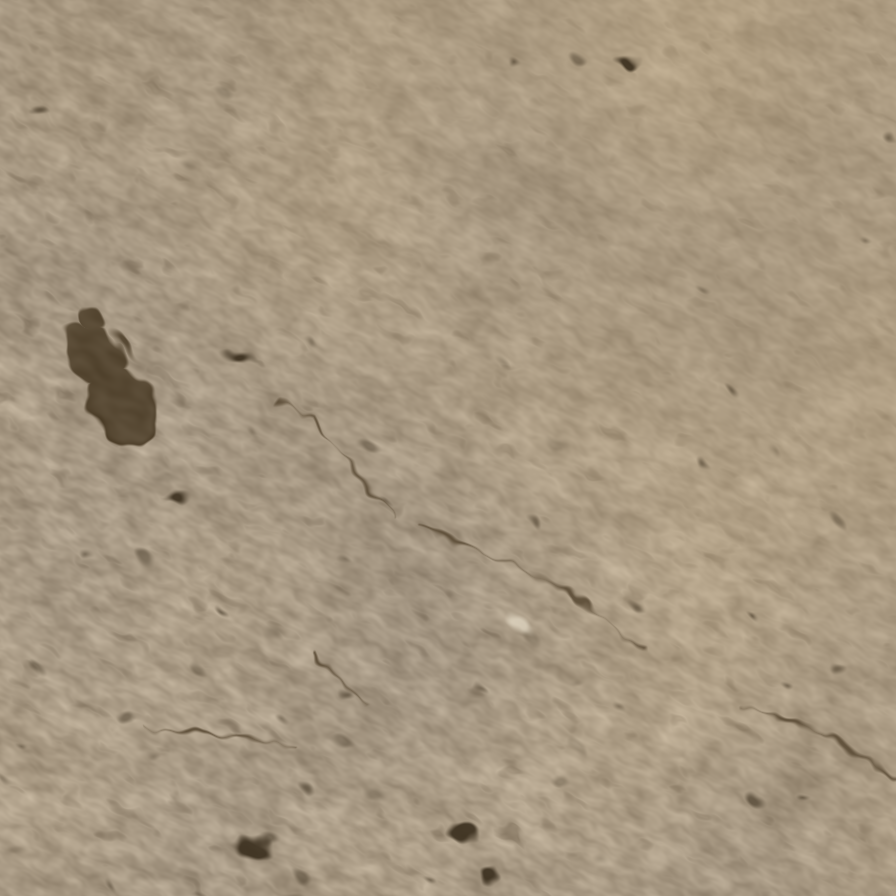
Give the GLSL for this texture, as a Shadertoy shader.

```glsl
const vec3 STONE = vec3(0.668, 0.607, 0.517);
const vec3 WARM_TINT = vec3(0.012, 0.002, -0.018);
const vec3 STAIN_BROWN = vec3(0.335, 0.278, 0.195);
const vec3 PIT_DARK = vec3(0.21, 0.165, 0.10);
const vec3 CRACK_BROWN = vec3(0.37, 0.31, 0.225);
const vec3 CHIP_WHITE = vec3(0.88, 0.84, 0.76);

const float GRAIN_ANGLE = -0.48;
const vec2 GRAIN_STRETCH = vec2(0.62, 1.25);
const float SOFTNESS = 0.0022;
const float SPECK_CELLS = 15.0;
const float CRACK_WIDTH = 0.0019;

// Pits: centre, radii
const vec4 PITS[6] = vec4[6](
    vec4(0.283, 0.053, 0.021, 0.012), vec4(0.517, 0.072, 0.015, 0.010),
    vec4(0.546, 0.024, 0.010, 0.008), vec4(0.700, 0.930, 0.011, 0.007),
    vec4(0.200, 0.446, 0.011, 0.006), vec4(0.266, 0.601, 0.014, 0.005));

// Stain lobes: centre, radii
const vec4 LOBES[4] = vec4[4](
    vec4(0.106, 0.603, 0.041, 0.029), vec4(0.139, 0.546, 0.046, 0.037),
    vec4(0.102, 0.645, 0.016, 0.008), vec4(0.134, 0.618, 0.018, 0.006));

// Crack segments: start, end
const vec4 CRACKS[11] = vec4[11](
    vec4(0.31, 0.552, 0.35, 0.532), vec4(0.35, 0.532, 0.38, 0.495),
    vec4(0.38, 0.495, 0.44, 0.425), vec4(0.47, 0.411, 0.58, 0.367),
    vec4(0.58, 0.367, 0.64, 0.335), vec4(0.64, 0.335, 0.72, 0.272),
    vec4(0.16, 0.186, 0.26, 0.180), vec4(0.26, 0.180, 0.33, 0.165),
    vec4(0.83, 0.210, 0.92, 0.182), vec4(0.92, 0.182, 1.01, 0.125),
    vec4(0.35, 0.270, 0.41, 0.212));

float hash(vec2 cell) {
    uvec2 q = uvec2(ivec2(cell) + 4096);
    uint h = q.x * 73856093u ^ q.y * 19349663u;
    h = (h ^ (h >> 15)) * 2246822519u;
    h = (h ^ (h >> 13)) * 3266489917u;
    return float((h ^ (h >> 16)) & 65535u) / 65535.0;
}

float cornerSlope(vec2 cell, vec2 offset) {
    float angle = 6.2832 * hash(cell);
    return dot(vec2(cos(angle), sin(angle)), offset);
}

float gradientNoise(vec2 p) {
    vec2 i = floor(p), f = p - i;
    vec2 w = f * f * f * (f * (f * 6.0 - 15.0) + 10.0);
    vec2 e = vec2(1.0, 0.0);
    return mix(mix(cornerSlope(i, f), cornerSlope(i + e, f - e), w.x),
               mix(cornerSlope(i + e.yx, f - e.yx), cornerSlope(i + 1.0, f - 1.0), w.x), w.y);
}

vec2 rotate(vec2 p, float angle) {
    float c = cos(angle), s = sin(angle);
    return vec2(c * p.x + s * p.y, c * p.y - s * p.x);
}

float ellipseDistance(vec2 p, vec2 radii) {
    return (length(p / radii) - 1.0) * min(radii.x, radii.y);
}

float segmentDistance(vec2 p, vec2 a, vec2 b) {
    vec2 ab = b - a;
    return length(p - a - ab * clamp(dot(p - a, ab) / dot(ab, ab), 0.0, 1.0));
}

float cover(float d, float softness) {
    return 1.0 - smoothstep(-softness, softness, d);
}

// Small dark marks, denser towards the bottom
float specks(vec2 p) {
    vec2 home = floor(p * SPECK_CELLS);
    float ink = 0.0;
    for (int y = -1; y <= 1; y++)
    for (int x = -1; x <= 1; x++) {
        vec2 cell = home + vec2(x, y);
        vec2 centre = (cell + vec2(hash(cell + 71.0), hash(cell + 137.0))) / SPECK_CELLS;
        float present = step(hash(cell + 211.0), mix(0.42, 0.12, centre.y));
        float size = mix(0.003, 0.0075, pow(hash(cell + 307.0), 2.0));
        vec2 q = rotate(p - centre, GRAIN_ANGLE + hash(cell + 401.0) - 0.5);
        float strength = mix(0.15, 0.6, hash(cell + 503.0));
        ink = max(ink, present * strength * cover(ellipseDistance(q, size * vec2(1.5, 0.8)), 0.003));
    }
    return ink;
}

void mainImage(out vec4 fragColor, in vec2 fragCoord) {
    vec2 uv = fragCoord / iResolution.y;
    float soft = max(SOFTNESS, 0.75 / iResolution.y);
    vec2 wobble = vec2(gradientNoise(uv * 48.0), gradientNoise(uv * 48.0 + 90.0));
    vec2 ragged = uv + 0.010 * wobble;
    vec2 grain = rotate(uv + 0.004 * wobble, GRAIN_ANGLE) * GRAIN_STRETCH;

    // Streaked stone at several scales, smoother towards the upper right
    float contrast = mix(1.15, 0.7, smoothstep(0.5, 1.7, uv.x + uv.y));
    float broad = gradientNoise(uv * 3.2 + 7.0);
    float mottle = gradientNoise(grain * 12.0 + 31.0);
    float medium = gradientNoise(grain * 32.0 + 53.0);
    float fine = gradientNoise(grain * 68.0 + 17.0);
    float dust = gradientNoise(grain * 135.0 + 83.0);
    float tone = 0.045 * broad + 0.05 * mottle;
    tone += contrast * (0.065 * medium + 0.075 * fine + 0.045 * dust);
    float fleck = gradientNoise(grain * 46.0 + 119.0) + 0.35 * mottle + 0.3 * dust;
    tone -= contrast * 0.09 * smoothstep(0.28, 0.65, fleck);
    tone -= 0.02 * smoothstep(0.6, 1.3, uv.y - uv.x + 0.3);
    vec3 color = STONE + tone * vec3(1.0, 1.0, 0.97);
    color += WARM_TINT * (smoothstep(0.5, 1.8, uv.x + uv.y) - 0.35 + 0.8 * broad);

    color = mix(color, PIT_DARK, specks(uv + 0.006 * wobble));

    // Thin cracks that fade and thicken along their length
    float crack = 1.0;
    for (int i = 0; i < CRACKS.length(); i++)
        crack = min(crack, segmentDistance(ragged, CRACKS[i].xy, CRACKS[i].zw));
    float swell = gradientNoise(uv * 21.0 + 40.0);
    float crackInk = cover(crack - CRACK_WIDTH * (0.75 + 1.6 * swell), soft);
    color = mix(color, CRACK_BROWN, crackInk * clamp(0.72 + swell, 0.3, 0.95));

    // Brown stain with a ragged outline
    float stain = 1.0;
    for (int i = 0; i < LOBES.length(); i++)
        stain = min(stain, ellipseDistance(rotate(ragged - LOBES[i].xy, -0.85), LOBES[i].zw));
    stain += 0.006 * medium;
    vec3 stainColor = STAIN_BROWN + 0.05 * fine + 0.05 * mottle;
    stainColor -= 0.05 * smoothstep(-0.008, 0.0, stain) * smoothstep(0.58, 0.52, uv.y);
    color = mix(color, stainColor, 0.96 * cover(stain, soft));

    // Dark pits and one pale chip
    for (int i = 0; i < PITS.length(); i++) {
        float pit = ellipseDistance(rotate(ragged - PITS[i].xy, -0.2), PITS[i].zw);
        color = mix(color, PIT_DARK, 0.88 * cover(pit, soft * 1.5));
    }
    float chip = ellipseDistance(rotate(ragged - vec2(0.580, 0.304), -0.7), vec2(0.013, 0.006));
    color = mix(color, CHIP_WHITE, 0.8 * cover(chip, 0.004));

    fragColor = vec4(clamp(color, 0.0, 1.0), 1.0);
}
```
